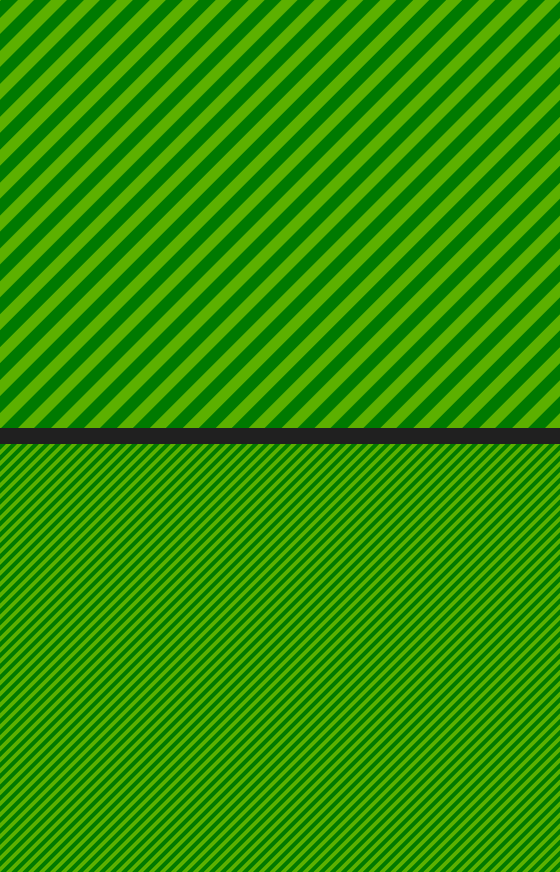
Top, the tile; bottom, the same tile 3 across and 3 down.
A Shadertoy shader for this pattern:

```glsl
// Seamless diagonal candy stripes, light green on dark green.

const vec2  STRIPE_COUNT = vec2(17.0, 13.0);  // whole repeats across and down
const float LIGHT_CENTER = 0.79;              // middle of the light band within a period
const float LIGHT_WIDTH  = 0.485;             // light share of a period
const vec3  DARK_GREEN   = vec3(0.0, 0.48, 0.0);
const vec3  LIGHT_GREEN  = vec3(0.36, 0.69, 0.0);

// Signed distance to the light band, in periods; positive inside.
float bandDistance(float phase) {
    float offset = abs(fract(phase - LIGHT_CENTER + 0.5) - 0.5);
    return 0.5 * LIGHT_WIDTH - offset;
}

void mainImage(out vec4 fragColor, in vec2 fragCoord) {
    vec2 uv = fragCoord / iResolution.xy;

    // Stripes rise to the right; whole counts make both edges wrap.
    float phase = STRIPE_COUNT.x * uv.x - STRIPE_COUNT.y * uv.y;

    // Blend over one pixel measured across the stripe.
    float pixel = length(STRIPE_COUNT / iResolution.xy);
    float light = clamp(bandDistance(phase) / pixel + 0.5, 0.0, 1.0);

    fragColor = vec4(mix(DARK_GREEN, LIGHT_GREEN, light), 1.0);
}
```
